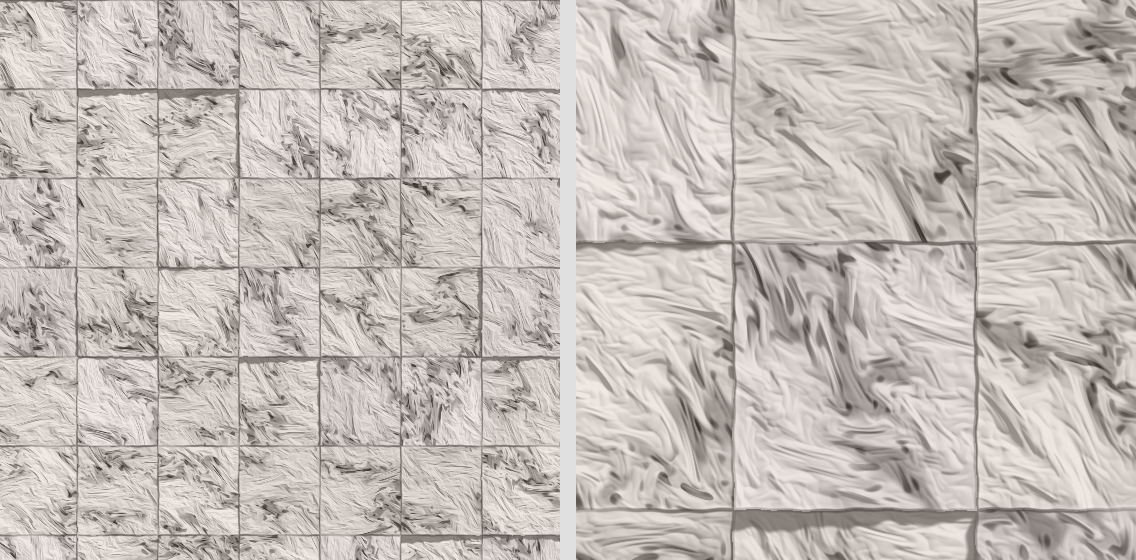
Left: the whole. Right: its middle third, enlarged.
Write a WebGL 2 fragment shader that draws this texture.

```glsl
#version 300 es
precision highp float;
// Split-face pale limestone tiles, set at uneven depths and lit from the upper right.

uniform vec2 u_resolution;
out vec4 fragColor;

vec2 hash2(vec2 p) {
  vec3 h = fract(p.xyx * vec3(.1031, .1030, .0973));
  h += dot(h, h.yzx + 33.33);
  return fract((h.xx + h.yz) * h.zy);
}

// Smooth cellular noise: about zero at each seed, rising towards the cell borders.
float cells(vec2 p) {
  vec2 id = floor(p), f = fract(p);
  float sum = 0.0;
  for (int y = -1; y <= 1; y++)
    for (int x = -1; x <= 1; x++) {
      vec2 o = vec2(x, y);
      vec2 d = o + hash2(id + o) - f;
      sum += exp(-8.0 * dot(d, d));
    }
  return -log(sum + 1e-4) / 8.0;
}

// Layered sines bend the grain so the chips look broken rather than round.
vec2 warp(vec2 p) {
  p += .010 * sin(p.yx * vec2(61.0, 53.0) + 1.3);
  p += .004 * sin(p.yx * vec2(173.0, 149.0) + 4.1);
  return p + .0016 * sin(p.yx * vec2(467.0, 419.0));
}

// Height of the chipped face: alternating hollows and bumps.
float chippedHeight(vec2 p) {
  p = warp(p);
  float height = 0.0, amp = .34, freq = 22.0;
  for (int i = 0; i < 4; i++) {
    height += amp * cells(p * freq + float(i) * 17.3);
    p = mat2(.8, .6, -.6, .8) * p;
    amp *= -.55;
    freq *= 2.2;
  }
  return height;
}

// How far a neighbouring tile stands out above this one, as shadow strength.
float overhang(vec2 tile, vec2 side) {
  float rise = hash2(tile + side + 41.0).x - hash2(tile + 41.0).x;
  return smoothstep(.3, .9, rise);
}

// Shadow that reaches a given width from an edge.
float castShadow(float dist, float width, float strength) {
  return (1.0 - smoothstep(width - .002, width + .0012, dist)) * smoothstep(0.0, .15, strength);
}

void main() {
  vec2 uv = gl_FragCoord.xy / u_resolution;
  float px = 1.0 / min(u_resolution.x, u_resolution.y);

  // Tile grid
  vec2 size = vec2(.1445, .1593);
  vec2 wobble = .0005 * sin(uv.yx * vec2(97.0, 83.0)) + .0003 * sin(uv.yx * 311.0);
  vec2 grid = (uv + wobble + vec2(.0065, -.0443)) / size + 10.0;
  vec2 tile = floor(grid), f = fract(grid);
  vec2 low = f * size, high = size - low;
  vec2 rnd = hash2(tile * 3.7 + 5.0);
  float edge = min(min(low.x, low.y), min(high.x, high.y));

  // Diagonal grain, turned and shifted for each tile
  float angle = -.65 + .9 * (rnd.x - .5);
  float c = cos(angle), s = sin(angle);
  mat2 grain = mat2(.65 * c, -s, .65 * s, c);
  vec2 p = grain * uv + rnd * 7.0;

  // Slope facing the light
  vec2 toLight = vec2(.6, .8) * .0015;
  float slope = (chippedHeight(p) - chippedHeight(p + grain * toLight)) / .0015;
  slope *= .45 + .55 * smoothstep(0.0, .008, edge);
  float tone = .835 + .06 * (rnd.y - .5);
  tone += .085 * tanh(slope * .07) - .17 * smoothstep(8.0, 34.0, -slope);

  // Broad undulation, then clustered crags and pits
  vec2 q = warp(p);
  float broad = cells(q * 15.0 + 3.0);
  tone += .10 * (.16 - broad);
  float rough = smoothstep(.10, .34, broad + .10 * (rnd.y - .4));
  float crag = smoothstep(.12, .32, cells(q * 58.0));
  float pit = 1.0 - smoothstep(-.01, .055, cells(q * 95.0 + 9.0));
  tone -= .20 * crag * rough + .28 * pit * smoothstep(.25, .8, rough);

  // Pale worn rim on the lower and left edges
  float rim = min(low.x, low.y);
  tone += .045 * (1.0 - smoothstep(.001, .005, rim));

  // Ragged shadows from tiles above and to the right
  float above = overhang(tile, vec2(0, 1)), beside = overhang(tile, vec2(1, 0));
  vec2 ragged = .0012 * sin(f * 21.0 + rnd * 6.0) + .0007 * sin(f * 57.0);
  float topWidth = .017 * above * mix(.6, 1.2, mix(f.x, 1.0 - f.x, step(.5, rnd.x))) + ragged.x;
  float sideWidth = .011 * beside * mix(.7, 1.2, f.y) + ragged.y;
  float shade = max(castShadow(high.y, topWidth, above), castShadow(high.x, sideWidth, beside));
  tone = mix(tone, .30 + .24 * tone, .9 * shade);

  // Thin joints of uneven darkness
  float joint = 1.0 - smoothstep(.0005, .0012 + px, edge);
  float depth = .5 + .22 * sin(uv.x * 43.0 + uv.y * 29.0 + tile.x * 2.0);
  tone = mix(tone, .33, joint * depth);

  // Warm grey stone
  tone = clamp(tone, .24, .94);
  fragColor = vec4(tone - vec3(0.0, .03, .05 + .012 * (rnd.x - .5)), 1.0);
}
```
